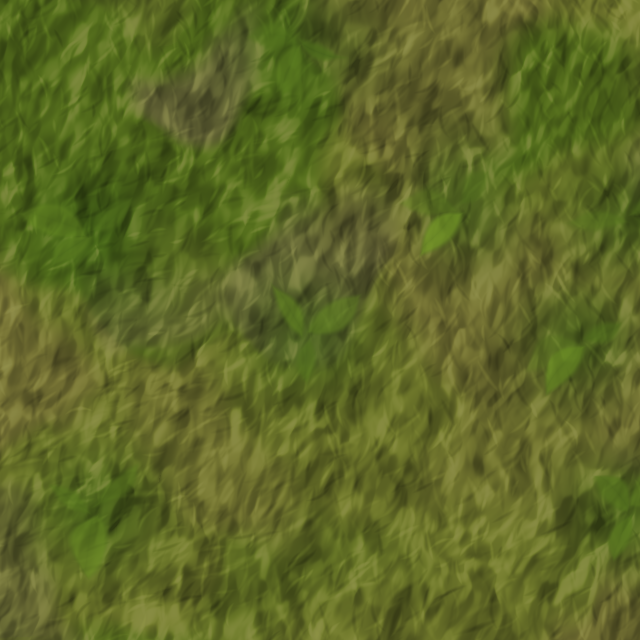
Reproduce this texture procedurally as a WebGL 1 fragment shader.

```glsl
precision highp float;
uniform vec2 u_resolution;

vec3 hash3(vec2 p) {
  vec3 h = fract(vec3(p.xyx) * vec3(0.1031, 0.1030, 0.0973));
  h += dot(h, h.yxz + 33.33);
  return fract((h.xxy + h.yzz) * h.zyx);
}

// Smooth cellular noise: jittered cell values blended by distance
float cellNoise(vec2 p) {
  vec2 id = floor(p);
  float sum = 0.0, total = 0.0;
  for (int j = -1; j <= 1; j++)
    for (int i = -1; i <= 1; i++) {
      vec2 cell = id + vec2(i, j);
      vec3 h = hash3(cell + 57.0);
      vec2 d = p - cell - h.xy;
      float weight = exp(-5.0 * dot(d, d));
      sum += weight * h.z;
      total += weight;
    }
  return sum / total;
}

// Coordinates across and along a direction tilted clockwise from upright
vec2 tilt(vec2 p, float angle) {
  float s = sin(angle), c = cos(angle);
  return vec2(c * p.x - s * p.y, s * p.x + c * p.y);
}

// One layer of soft curved blades, lighter or darker than the ground
float blades(vec2 p, float lean, float seed) {
  vec2 id = floor(p);
  float tone = 0.0;
  for (int j = -1; j <= 1; j++)
    for (int i = -1; i <= 1; i++) {
      vec2 cell = id + vec2(i, j);
      vec3 place = hash3(cell + seed);
      vec3 look = hash3(cell + seed + 91.0);
      vec2 q = tilt(p - cell - place.xy, lean + (place.z - 0.5) * 1.5);
      q.x += (look.x - 0.5) * 0.7 * q.y * q.y;
      float t = q.y / mix(0.4, 0.95, look.y);
      float taper = max(1.0 - t * t, 0.0);
      float width = 0.05 + 0.11 * taper;
      tone += (1.0 - smoothstep(0.0, width, abs(q.x))) * taper * (look.z - 0.47);
    }
  return tone;
}

// Rosettes of broad leaves: x = leaf cover, y = leaf brightness, z = shade
vec3 broadLeaves(vec2 uv) {
  vec2 p = uv * 3.6, id = floor(p);
  vec3 leaf = vec3(0.0);
  for (int j = -1; j <= 1; j++)
    for (int i = -1; i <= 1; i++) {
      vec2 cell = id + vec2(i, j);
      vec3 plant = hash3(cell + 23.0);
      float present = step(0.56, plant.z);
      vec2 d = p - cell - 0.2 - 0.6 * plant.xy;
      leaf.z = max(leaf.z, present * exp(-8.0 * dot(d, d)));
      for (int k = 0; k < 3; k++) {
        vec3 h = hash3(cell * 3.0 + float(k) * 17.0 + 140.0);
        float len = 0.11 + 0.1 * h.x;
        vec2 q = tilt(d, float(k) * 2.1 + h.y * 2.0);
        q.y -= len * 1.1;
        float t = q.y / len;
        float edge = abs(q.x + 0.8 * q.y * q.y) - len * mix(0.3, 0.6, h.z) * (1.0 - t * t);
        float cover = present * (1.0 - smoothstep(-0.025, 0.02, edge)) * mix(0.3, 0.95, h.y);
        leaf.y = mix(leaf.y, h.x - 0.25 * exp(-abs(q.x) * 70.0), cover);
        leaf.x = max(leaf.x, cover);
      }
    }
  return leaf;
}

void main() {
  vec2 uv = gl_FragCoord.xy / u_resolution.y;
  vec2 warp = vec2(cellNoise(uv * 11.0), cellNoise(uv * 11.0 + 40.0)) - 0.5;
  vec2 ground = uv + 0.06 * warp;

  // Broad patches of lush, dry and bare ground
  float lush = cellNoise(ground * 3.6 + 9.0);
  float dry = cellNoise(ground * 4.2 + 71.0);
  float bare = cellNoise(ground * 5.0 + 133.0);
  float lean = 0.35 + 1.1 * (cellNoise(uv * 3.0 + 15.0) - 0.5);
  vec3 leaf = broadLeaves(uv + 0.025 * warp);

  vec3 color = vec3(0.39, 0.42, 0.15);
  color = mix(color, vec3(0.30, 0.39, 0.10), smoothstep(0.42, 0.75, lush));
  color = mix(color, vec3(0.42, 0.40, 0.19), 0.85 * smoothstep(0.48, 0.75, dry));
  color = mix(color, vec3(0.38, 0.36, 0.22), 0.8 * smoothstep(0.68, 0.88, bare));
  color = mix(color, vec3(0.23, 0.36, 0.08), 0.6 * leaf.z);

  // Matted turf and blades at several sizes
  vec2 turf = tilt(uv + 0.03 * warp, 0.35);
  float tone = 0.55 * (cellNoise(turf * vec2(85.0, 38.0)) - 0.5);
  tone += 0.45 * (cellNoise(turf * vec2(34.0, 19.0) + 60.0) - 0.5);
  for (int k = 0; k < 5; k++) {
    float layer = float(k);
    vec2 p = uv * (15.0 + 5.0 * layer) + layer * 7.3;
    tone += 0.42 * blades(p, lean, layer * 31.0);
  }
  tone = clamp(tone, -0.5, 0.6) * (1.0 - 0.75 * leaf.x);
  color *= 1.0 + 0.85 * tone;
  color = mix(color, vec3(0.52, 0.52, 0.29), 0.6 * smoothstep(0.1, 0.5, tone));

  // Broad leaves on top
  vec3 leafColor = mix(vec3(0.31, 0.43, 0.11), vec3(0.46, 0.60, 0.15), leaf.y);
  color = mix(color, leafColor * (1.0 + 0.5 * tone), 0.85 * leaf.x);
  gl_FragColor = vec4(color, 1.0);
}
```
